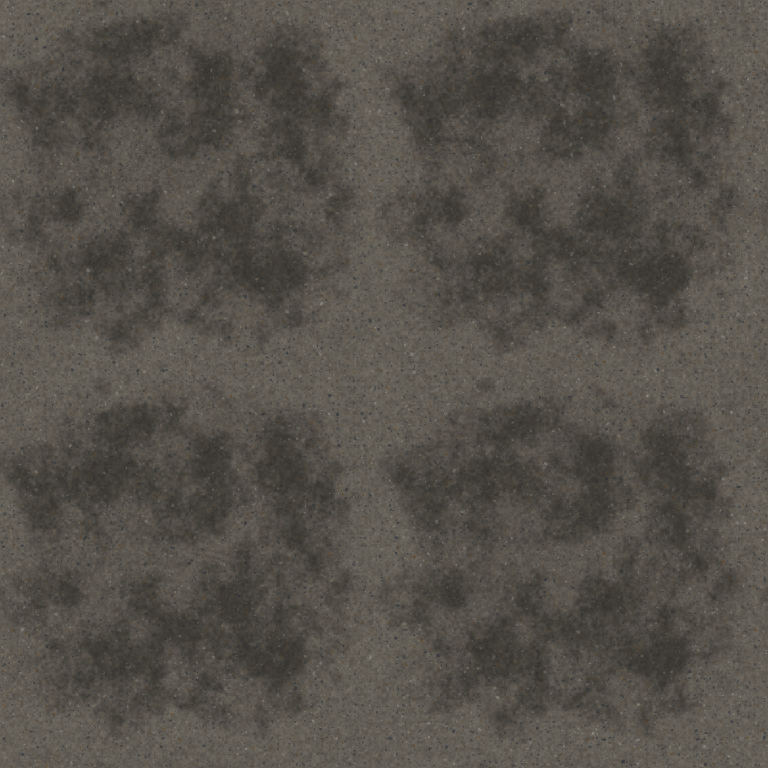
This texture is drawn by a WebGL 2 fragment shader. Its source:

```glsl
#version 300 es
precision highp float;

uniform vec2 u_resolution;
out vec4 fragColor;

float hash(vec2 cell, float seed) {
    vec3 q = fract(cell.xyx * vec3(0.1031, 0.1030, 0.0973) + seed * 0.0917);
    q += dot(q, q.yzx + 33.33);
    return fract((q.x + q.y) * q.z);
}

// Value noise whose lattice wraps after a whole period
float wrapNoise(vec2 p, float period, float seed) {
    vec2 i = floor(p), f = fract(p);
    f = f * f * f * (f * (f * 6.0 - 15.0) + 10.0);
    vec2 a = mod(i, period), b = mod(i + 1.0, period);
    return mix(mix(hash(a, seed), hash(vec2(b.x, a.y), seed), f.x),
               mix(hash(vec2(a.x, b.y), seed), hash(b, seed), f.x), f.y);
}

float wrapFbm(vec2 uv, float period, float seed) {
    float sum = 0.0, weight = 0.5, total = 0.0;
    for (int octave = 0; octave < 6; octave++) {
        sum += weight * wrapNoise(uv * period, period, seed + float(octave));
        total += weight;
        weight *= 0.6;
        period *= 2.0;
    }
    return sum / total;
}

// Soft-edged square of grime with a ragged outline, wrapped around its repeat
float grimeMask(vec2 cell) {
    vec2 offset = abs(fract(cell - vec2(0.47, 0.54) + 0.5) - 0.5);
    float edge = pow(pow(offset.x, 5.0) + pow(offset.y, 5.0), 0.2);
    edge += (wrapFbm(cell, 9.0, 21.0) - 0.5) * 0.24;
    return 1.0 - smoothstep(0.36, 0.46, edge);
}

// Jittered, rotated mineral flecks, one at most per grid cell
vec3 addFlecks(vec3 color, vec2 uv, float grid, float seed) {
    vec2 id = floor(uv * grid);
    vec2 center = 0.3 + 0.4 * vec2(hash(id, seed), hash(id, seed + 1.0));
    vec2 p = fract(uv * grid) - center;
    float angle = 6.2832 * hash(id, seed + 2.0);
    p = mat2(cos(angle), sin(angle), -sin(angle), cos(angle)) * p;
    p.y *= 1.0 + hash(id, seed + 3.0);
    float radius = 0.07 + 0.17 * hash(id, seed + 4.0);
    float blur = 0.6 * grid / min(u_resolution.x, u_resolution.y);
    float rough = 0.7 + 0.6 * wrapNoise(uv * 420.0, 420.0, seed);
    float cover = 1.0 - smoothstep(radius - blur, radius + blur, length(p) * rough);
    cover *= step(0.4, hash(id, seed + 5.0)) * (0.2 + 0.6 * hash(id, seed + 6.0));

    float kind = hash(id, seed + 7.0);
    vec3 blueGray = vec3(0.21, 0.23, 0.25);
    vec3 brown = vec3(0.38, 0.30, 0.21);
    vec3 pale = vec3(0.52, 0.51, 0.48);
    vec3 fleck = kind < 0.52 ? blueGray : kind < 0.8 ? brown : pale;
    return mix(color, fleck, cover);
}

// Faint line that fades along its length
float scratch(vec2 uv, vec2 start, vec2 end) {
    vec2 p = uv - start, along = end - start;
    float t = clamp(dot(p, along) / dot(along, along), 0.0, 1.0);
    float line = 1.0 - smoothstep(0.0005, 0.003, length(p - along * t));
    return line * sin(3.1416 * t) * wrapNoise(uv * 60.0, 60.0, 61.0);
}

void main() {
    vec2 uv = gl_FragCoord.xy / u_resolution;
    vec2 cell = fract(uv * 2.0);

    // Concrete ground with gentle tonal drift
    vec3 color = vec3(0.388, 0.369, 0.337);
    color *= 0.95 + 0.1 * wrapFbm(uv, 14.0, 31.0);

    // Clouds shared by all repeats, slightly altered in each one
    float clouds = mix(wrapFbm(cell, 11.0, 5.0), wrapFbm(cell, 5.0, 14.0), 0.3);
    clouds = mix(clouds, wrapFbm(uv, 22.0, 41.0), 0.13);
    clouds += 0.09 * (wrapNoise(uv * 230.0, 230.0, 45.0) - 0.5);
    float grime = 0.12 + 0.7 * smoothstep(0.36, 0.68, clouds);
    grime *= grimeMask(cell);

    // Flecks at three sizes, partly buried by the grime
    color = mix(color, vec3(0.165, 0.158, 0.142), grime * 0.5);
    for (int layer = 0; layer < 3; layer++) {
        float size = float(layer);
        color = addFlecks(color, uv, 92.0 + 50.0 * size, 70.0 + 11.0 * size);
    }
    color = mix(color, vec3(0.165, 0.158, 0.142), grime * 0.5);

    // Fine grain
    float grain = wrapNoise(uv * 400.0, 400.0, 51.0) + wrapNoise(uv * 210.0, 210.0, 52.0);
    color *= 1.0 + 0.14 * (grain - 1.0);

    // Scratches on two of the repeats
    color += 0.04 * scratch(uv, vec2(0.08, 0.85), vec2(0.24, 0.955));
    color -= 0.06 * scratch(uv, vec2(0.545, 0.935), vec2(0.615, 0.775));

    fragColor = vec4(color, 1.0);
}
```
